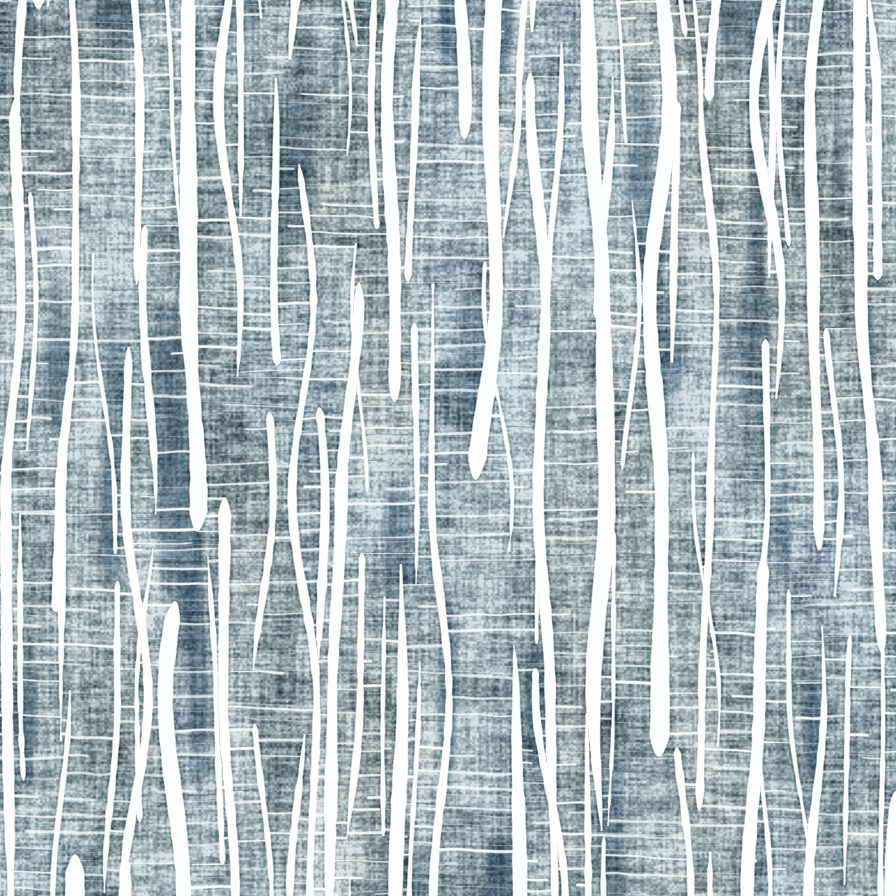
A WebGL 2 fragment shader for this texture:

```glsl
#version 300 es
precision highp float;
// Woven blue-grey cloth split by tapering white vertical strokes and thin cross rungs.

uniform vec2 u_resolution;
out vec4 fragColor;

const vec3 WHITE = vec3(0.99, 1.00, 1.00);
const vec3 DARK  = vec3(0.26, 0.33, 0.37);
const vec3 MID   = vec3(0.51, 0.58, 0.61);
const vec3 LIGHT = vec3(0.76, 0.81, 0.83);
const vec3 INK   = vec3(0.20, 0.34, 0.44);

const float LONG_COUNT  = 17.0;    // long strokes across the canvas
const float LONG_LENGTH = 1.1;
const float LONG_HALF   = 0.0068;
const float THIN_COUNT  = 22.0;    // short thin strokes across the canvas
const float THIN_LENGTH = 0.36;
const float THIN_HALF   = 0.0034;
const float WANDER      = 0.036;   // sideways drift of the strokes
const float RUNG_STEP   = 0.021;
const float FINE_STEP   = 0.008;
const float MIN_EDGE    = 0.0011;  // softness of drawn edges

// Nearest strokes on both sides of a point.
struct Gap {
  float edge;
  float left;
  float right;
  float leftId;
  float rightId;
};

vec3 hash3(vec3 cell) {
  uvec3 v = uvec3(ivec3(floor(cell))) * 1664525u + 1013904223u;
  v.x += v.y * v.z; v.y += v.z * v.x; v.z += v.x * v.y;
  v ^= v >> 16u;
  v.x += v.y * v.z; v.y += v.z * v.x; v.z += v.x * v.y;
  return vec3(v >> 8u) / 16777216.0;
}

float noise(vec2 p) {
  vec2 i = floor(p), f = fract(p);
  f = f * f * (3.0 - 2.0 * f);
  float a = hash3(vec3(i, 5)).x, b = hash3(vec3(i + vec2(1, 0), 5)).x;
  float c = hash3(vec3(i + vec2(0, 1), 5)).x, d = hash3(vec3(i + 1.0, 5)).x;
  return mix(mix(a, b, f.x), mix(c, d, f.x), f.y);
}

// Adds one layer of tapering strokes, broken into segments along y.
void addStrokes(vec2 p, float layer, float count, float len, float halfWidth,
                float presence, inout Gap gap) {
  float home = floor(p.x * count);
  for (int i = -3; i <= 3; i++) {
    float col = home + float(i);
    float v = p.y / len + 8.0 * hash3(vec3(col, layer, 77)).x;
    float seg = floor(v), y = fract(v) * len;
    vec3 r = hash3(vec3(col, seg, layer));
    vec3 s = hash3(vec3(col, seg, layer + 10.0));
    float low = y - 0.15 * r.y * len;
    float high = len * (1.0 - 0.15 * r.z) - y;
    if (r.x > presence || min(low, high) < 0.0) continue;

    // One end is long and pointed, the other blunt.
    vec2 reach = s.x < 0.5 ? vec2(0.22, 0.02) : vec2(0.02, 0.22);
    vec2 ends = clamp(vec2(low, high) / (reach * len), 0.0, 1.0);
    float lane = col * 7.0 + layer * 311.0;
    float w = halfWidth * (0.6 + 0.8 * s.y) * (0.8 + 0.4 * noise(vec2(p.y * 9.0, lane + 3.0)));
    w = max(w * sqrt(ends.x * ends.y), 0.0012);
    w += 0.0012 * (noise(vec2(p.y * 75.0, lane + 5.0)) - 0.5);

    float x = (col + 0.5 + 0.55 * (s.z - 0.5)) / count;
    x += WANDER * (noise(vec2(p.y * 4.5, lane)) - 0.5);
    x += 0.018 * (r.z - 0.5) * (y / len - 0.5);
    float dx = p.x - x;
    gap.edge = min(gap.edge, max(abs(dx) - w, -min(low, high)));
    if (dx > 0.0 && dx < gap.left) { gap.left = dx; gap.leftId = r.y; }
    if (dx <= 0.0 && -dx < gap.right) { gap.right = -dx; gap.rightId = r.y; }
  }
}

// Thin cross lines, some of them reaching only part of the way over.
float rungs(float y, float across, float spacing, float density, float halfWidth,
            float seed, float soft) {
  float row = floor(y / spacing);
  vec3 r = hash3(vec3(row, seed, spacing * 10000.0));
  vec3 s = hash3(vec3(row, seed, spacing * 10000.0 + 1.0));
  float d = abs(y - (row + 0.25 + 0.5 * r.x) * spacing) - halfWidth * (0.6 + 0.8 * r.y);
  float side = s.x < 0.5 ? across : 1.0 - across;
  float span = 1.0 - smoothstep(0.0, 0.08, side - 0.3 - 1.7 * s.y);
  return step(r.z, density) * span * (0.65 + 0.35 * s.z) * (1.0 - smoothstep(-soft, soft, d));
}

// Tone of the cloth: threads both ways, grain and broad patches.
float clothTone(vec2 p) {
  float tone = 0.60;
  tone += 0.30 * (noise(p * vec2(390.0, 410.0)) - 0.5);
  tone += 0.30 * (noise(p * vec2(38.0, 330.0)) - 0.5);
  tone += 0.22 * (noise(p * vec2(340.0, 26.0) + 40.0) - 0.5);
  tone += 0.22 * (noise(p * vec2(19.0, 6.0) + 90.0) - 0.5);
  return tone + 0.14 * (noise(p * vec2(45.0, 60.0) + 13.0) - 0.5);
}

void main() {
  vec2 p = gl_FragCoord.xy / u_resolution.y;
  float soft = max(MIN_EDGE, 0.6 / u_resolution.y);

  Gap gap = Gap(1.0, 0.2, 0.2, 0.0, 0.0);
  addStrokes(p, 1.0, LONG_COUNT, LONG_LENGTH, LONG_HALF, 0.95, gap);
  addStrokes(p, 2.0, THIN_COUNT, THIN_LENGTH, THIN_HALF, 0.68, gap);

  // Cloth, with its own tone in each gap and darker rims by the strokes.
  float seed = floor(gap.leftId * 4000.0) + floor(gap.rightId * 9000.0);
  vec3 gapRand = hash3(vec3(seed, 3, 9));
  float tone = clothTone(p) + 0.10 * (gapRand.x - 0.5);
  tone -= 0.12 * (1.0 - smoothstep(0.0, 0.004, gap.edge));
  float ink = smoothstep(0.64, 0.95, noise(p * vec2(32.0, 5.0) + 200.0));
  tone -= 0.16 * ink;
  vec3 color = mix(DARK, MID, clamp((tone - DARK.r) / (MID.r - DARK.r), -0.6, 1.0));
  color = mix(color, LIGHT, clamp((tone - MID.r) / (LIGHT.r - MID.r), 0.0, 1.3));
  color = mix(color, INK, 0.35 * ink);
  color += vec3(-0.012, 0.0, 0.016) * (2.0 * noise(p * vec2(14.0, 5.0) + 60.0) - 1.0);

  // Cross lines, slightly tilted in each gap.
  float across = gap.left / (gap.left + gap.right);
  float y = p.y + 0.09 * (gapRand.y - 0.5) * p.x + 0.002 * noise(p * 45.0);
  float fine = rungs(y, across, FINE_STEP, 0.35, 0.0005, seed, soft);
  float dark = rungs(y + 0.37, across, 0.033, 0.3, 0.0006, seed, soft);
  float bold = rungs(y, across, RUNG_STEP, 0.62, 0.0012, seed, soft);
  color = mix(color, DARK, 0.55 * dark);
  color = mix(color, WHITE, 0.45 * fine);
  color = mix(color, WHITE, bold);

  color = mix(color, WHITE, 1.0 - smoothstep(-soft, soft, gap.edge));
  fragColor = vec4(clamp(color, 0.0, 1.0), 1.0);
}
```
